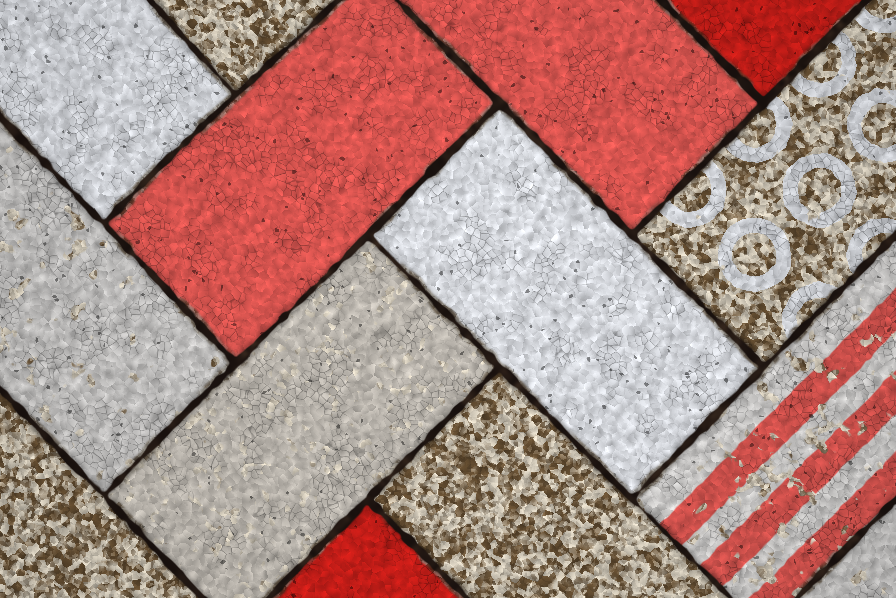
A Shadertoy shader for this texture:

```glsl
// Painted paving bricks in a diagonal herringbone, two by one, with dark joints.
// Each brick picks a finish (solid paint, worn paint, bare stone, rings, stripes);
// cellular flakes and value noise supply the grain, chips and relief.

const vec3 SALMON = vec3(.83, .325, .305), RED = vec3(.75, .11, .09);
const vec3 WHITE = vec3(.81, .82, .84), GREY = vec3(.74, .735, .73), BEIGE = vec3(.71, .69, .66);

// Finishes: 0 salmon, 1 red, 2 white, 3 worn grey, 4 worn beige, 5 bare, 6 rings, 7 stripes
const int FINISH[16] = int[](2, 3, 5, 5,  5, 0, 4, 1,  0, 2, 5, 5,  1, 6, 7, 3);

vec2 hash2(vec2 p) {
    vec3 q = fract(p.xyx * vec3(.1031, .1030, .0973));
    q += dot(q, q.yzx + 33.33);
    return fract((q.xx + q.yz) * q.zy);
}

float noise(vec2 p) {
    vec2 i = floor(p), f = fract(p);
    f *= f * (3. - 2. * f);
    return mix(mix(hash2(i).x, hash2(i + vec2(1, 0)).x, f.x),
               mix(hash2(i + vec2(0, 1)).x, hash2(i + 1.).x, f.x), f.y);
}

// Cellular flakes: x = random value, y = gap to the next flake, z = facet tilt
vec3 flakes(vec2 p) {
    vec2 cell = floor(p), rnd = vec2(0), toCentre = vec2(0);
    float near = 9., second = 9.;
    for (int y = -1; y <= 1; y++)
    for (int x = -1; x <= 1; x++) {
        vec2 c = cell + vec2(x, y), h = hash2(c), v = c + h - p;
        float d = length(v);
        if (d < near) {
            second = near;
            near = d;
            toCentre = v;
            rnd = hash2(c + 71.);
        } else second = min(second, d);
    }
    float a = 6.2832 * rnd.y;
    return vec3(rnd.x, second - near, dot(toCentre, vec2(cos(a), sin(a))));
}

// Distance inside a brick with slightly rounded corners
float insideBrick(vec2 local, vec2 size) {
    vec2 q = abs(local - size * .5) - size * .5 + .035;
    return .035 - length(max(q, 0.)) - min(max(q.x, q.y), 0.);
}

void mainImage(out vec4 fragColor, in vec2 fragCoord) {
    vec2 screen = fragCoord / iResolution.y;
    float pixel = 3.2 / iResolution.y;

    // Brick axes: x runs down-right, y runs up-right, one unit is a brick width
    vec2 s = screen - vec2(.615, .607);
    s.y -= .03 * screen.y * (1. - smoothstep(.2, .6, screen.x));
    vec2 p = vec2(s.x - s.y, s.x + s.y) / .4415;

    // Herringbone: diagonals of cells pair up lengthwise, then crosswise
    vec2 cell = floor(p);
    float diagonal = mod(cell.x + cell.y, 4.);
    vec2 along = diagonal < 1.5 ? vec2(1, 0) : vec2(0, 1);
    vec2 base = cell - along * mod(diagonal, 2.);
    vec2 local = p - base, size = 1. + along;
    int row = int(mod((base.x + base.y) * .5 + 2., 4.));
    int column = int(mod(floor((base.x - base.y) * .5) + 1., 4.));
    int finish = FINISH[row * 4 + column];

    // Grain
    vec2 g = p + 40. + .012 * vec2(noise(p * 30. + 90.), noise(p * 30. + 130.));
    vec3 flake = flakes(g * vec2(25, 28));
    vec3 fine = flakes(g * 52.);
    float coarse = noise(g * 13.), medium = noise(g * 27.);
    float slope = noise(g * 21. + vec2(.4, 0)) - noise(g * 21.);

    // Bare stone: cream chips in brown binder
    float chips = .5 * flake.x + .25 * medium + .25 * fine.x;
    vec3 stone = mix(vec3(.37, .285, .18), vec3(.77, .74, .68), smoothstep(.25, .68, chips));
    stone *= .9 + .2 * fine.x + .22 * flake.z;

    // Paint colour and how fully it covers the stone
    vec3 paint = WHITE;
    float cover = 2., wear = .6 * coarse + .25 * medium + .15 * flake.x;
    if (finish == 0) paint = SALMON;
    if (finish == 1) paint = RED;
    if (finish == 3) { paint = GREY; cover = .73; }
    if (finish == 4) {
        paint = BEIGE;
        cover = .70;
        wear = .2 * coarse + .5 * medium + .3 * flake.x;
    }
    if (finish == 5) cover = -1.;
    if (finish == 6) {
        vec2 ring = (fract((local - vec2(.05, .39)) / .49 + .5) - .5) * .49;
        float band = abs(length(ring) - .158) - .043 + .012 * (medium - .5);
        float mask = (1. - smoothstep(-pixel, pixel, band)) * step(.15, local.y);
        paint = WHITE * .98;
        cover = mix(-1., .82, mask);
    }
    if (finish == 7) {
        float stripe = abs(fract((local.x - .13) / .31) - .5) * .31 - .083 + .012 * (medium - .5);
        float mask = (1. - smoothstep(-pixel, pixel, stripe)) * step(.13, local.x);
        paint = mix(GREY * 1.04, SALMON * .97, mask);
        cover = .69 + .05 * mask;
    }

    // Paint relief, hairline cracks and dark pits
    float crack = (1. - smoothstep(.02, .16, flake.y)) * smoothstep(.45, .75, noise(g * 9. + 20.));
    float pit = step(.985, fine.x) * smoothstep(.1, .3, fine.y);
    paint *= 1. + .11 * (flake.x - .5) + .13 * flake.z + .07 * (fine.x - .5) + .22 * slope;
    paint *= (1. - .25 * crack) * (1. - .45 * pit);
    vec3 color = mix(stone, paint, smoothstep(-.03, .03, cover - wear));

    // Chipped rims and shadowed joints
    float inside = insideBrick(local, size) + .016 * (noise(g * 16.) - .5) + .008 * (medium - .5);
    float rim = (1. - smoothstep(.022, .04, inside)) * smoothstep(.35, .65, noise(g * 6. + 50.));
    color = mix(color, stone * .85, .7 * rim);
    color *= mix(.75, 1., smoothstep(.01, .05, inside));
    vec3 joint = mix(vec3(.09, .06, .05), vec3(.22, .16, .12), coarse * medium);
    float jointHalf = .013 + .009 * noise(p * 1.7 + 9.);
    color = mix(joint, color, smoothstep(-pixel, pixel, inside - jointHalf));

    // Light falls off gently from the middle
    vec2 middle = screen - vec2(.5 * iResolution.x / iResolution.y, .5);
    color *= 1.03 - .13 * dot(middle, middle);
    fragColor = vec4(clamp(color, 0., 1.), 1);
}
```
